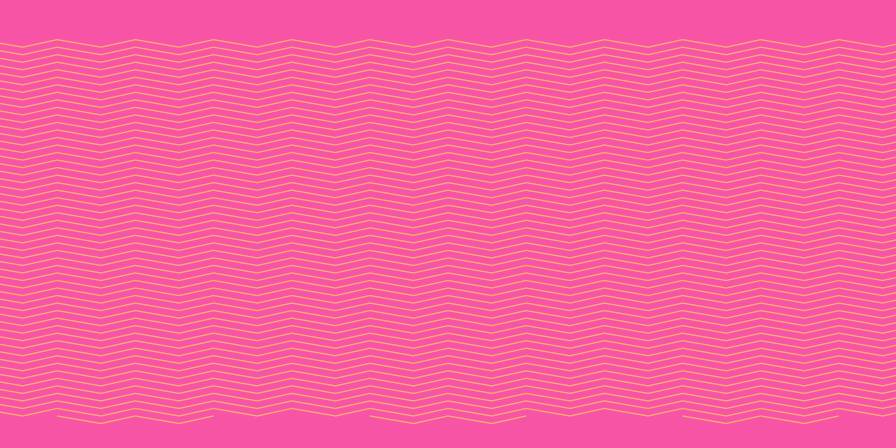
Write a Shadertoy shader that draws this pattern.

```glsl
// Hairline yellow zigzags stacked on a flat pink ground.
// One skewed triangle wave is repeated downwards at even spacing;
// the lowest line is broken into dashes two waves long.

const vec3 PINK = vec3(0.973, 0.331, 0.648);
const vec3 YELLOW = vec3(0.99, 0.80, 0.36);

// Lengths are in canvas heights, with x measured from the centre.
const float WAVE_LENGTH = 0.1745;
const float FALL_SHARE = 0.56;     // part of each wave that slopes down
const float LINE_SPACING = 0.0168;
const float WAVE_DROP = 0.0168;    // peak to valley
const float LINE_WIDTH = 0.0022;
const float TOP_PEAK = 0.9115;
const float LAST_LINE = 50.0;      // index, counted from the top
const float FILTER_PIXELS = 1.33;  // width of the smoothing filter

// Depth below the peak, 0 to 1, of a triangle wave with uneven slopes.
float skewTriangle(float phase, float fallShare) {
    float t = fract(phase);
    return min(t / fallShare, (1.0 - t) / (1.0 - fallShare));
}

// Share of a filter window covered by a band around offset zero.
float bandCoverage(float offset, float width, float window) {
    float upper = min(offset + 0.5 * window, 0.5 * width);
    float lower = max(offset - 0.5 * window, -0.5 * width);
    return clamp((upper - lower) / window, 0.0, 1.0);
}

// Dashes two waves long, separated by gaps two waves long.
float dashMask(float phase, float window) {
    float fromCentre = abs(mod(phase + 2.0, 4.0) - 2.0);
    return clamp((1.0 - fromCentre) / window + 0.5, 0.0, 1.0);
}

void mainImage(out vec4 fragColor, in vec2 fragCoord) {
    float pixel = 1.0 / iResolution.y;
    float window = FILTER_PIXELS * pixel;
    vec2 p = vec2(fragCoord.x - 0.5 * iResolution.x, fragCoord.y) * pixel;

    // Flatten the waves, then find the nearest line.
    float phase = p.x / WAVE_LENGTH;
    float depth = TOP_PEAK - p.y - WAVE_DROP * skewTriangle(phase, FALL_SHARE);
    float line = clamp(round(depth / LINE_SPACING), 0.0, LAST_LINE);
    float ink = bandCoverage(depth - line * LINE_SPACING, LINE_WIDTH, window);

    // Only the lowest line is dashed.
    if (line > LAST_LINE - 0.5) ink *= dashMask(phase, window / WAVE_LENGTH);

    fragColor = vec4(mix(PINK, YELLOW, ink), 1.0);
}
```
